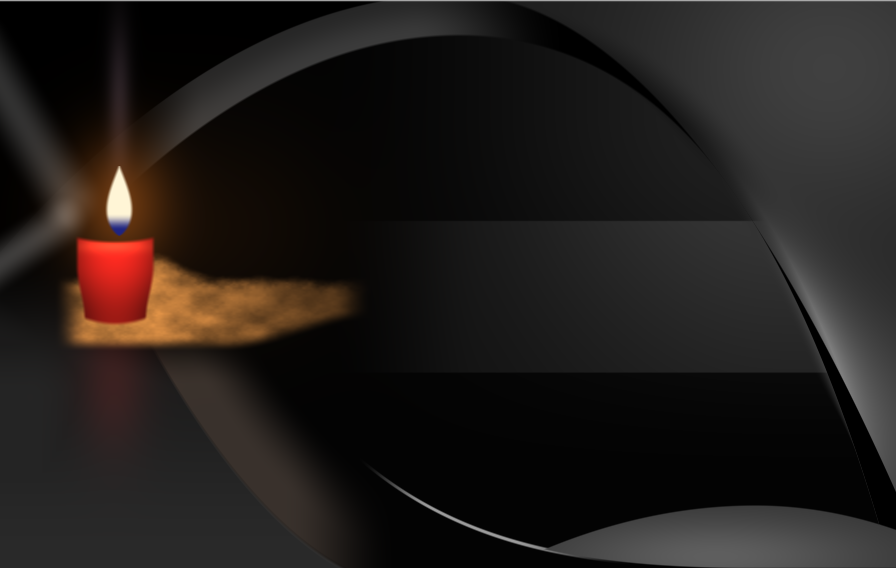
This background is drawn by a Shadertoy shader. Its source:

```glsl
// Draws a lit red candle on sand beside dark sweeping metallic ribbons.

const vec3 SAND = vec3(0.80, 0.52, 0.25);
const vec3 WAX = vec3(0.78, 0.13, 0.10);
const vec3 GLOW = vec3(0.85, 0.43, 0.10);

float hash(vec2 p) {
    return fract(sin(dot(p, vec2(127.1, 311.7))) * 43758.5);
}

float noise(vec2 p) {
    vec2 i = floor(p), f = fract(p);
    f = f * f * (3.0 - 2.0 * f);
    return mix(mix(hash(i), hash(i + vec2(1, 0)), f.x),
               mix(hash(i + vec2(0, 1)), hash(i + vec2(1, 1)), f.x), f.y);
}

float fbm(vec2 p) {
    float sum = 0.0, amp = 0.5;
    for (int i = 0; i < 4; i++) {
        sum += amp * noise(p);
        p *= 2.1;
        amp *= 0.5;
    }
    return sum;
}

// Soft step from 0 to 1 centred on d = 0
float edge(float d, float blur) { return smoothstep(-blur, blur, d); }

// 1 between lo and hi
float band(float v, float lo, float hi, float blur) {
    return edge(v - lo, blur) * edge(hi - v, blur);
}

// Elliptical gaussian spot
float spot(vec2 p, vec2 centre, vec2 size) {
    vec2 d = (p - centre) / size;
    return exp(-dot(d, d));
}

float segment(vec2 p, vec2 a, vec2 b) {
    vec2 ab = b - a;
    return length(p - a - ab * clamp(dot(p - a, ab) / dot(ab, ab), 0.0, 1.0));
}

// Heights of the sweeping curves
float innerArc(float x) {
    float d = x - 0.81, d2 = d * d;
    return 0.938 - d2 * (d < 0.0 ? 0.78 : 0.9 + 1.25 * d2);
}
float outerArc(float x) {
    float d = x - 0.80;
    return 1.01 - d * d * (d < 0.0 ? 0.71 : 1.45);
}
float lowerArc(float x) {
    float t = max(1.317 - x, 0.0);
    return t * t * (0.2 + 0.45 * t * t);
}
float tailArc(float x) {
    float t = max(0.75 - x, 0.0);
    return 1.85 * t * t - 0.04;
}

// Grey panels and ribbons
vec3 backdrop(vec2 p, float aa) {
    float inner = innerArc(p.x), outer = outerArc(p.x), low = lowerArc(p.x);
    float slope = (innerArc(p.x + 0.002) - inner) / 0.002;
    float d = (p.y - inner) / sqrt(1.0 + slope * slope);

    // Dark disc with its translucent strip
    float disc = 0.012 + 0.12 * smoothstep(0.55, 1.4, p.x) * smoothstep(0.15, 0.8, p.y);
    float strip = band(p.y, 0.344, 0.611, aa) * smoothstep(0.58, 0.85, p.x);
    disc += strip * mix(0.055, 0.10, smoothstep(0.7, 1.35, p.x));

    // Panel beyond the disc on the right, with the glossy ribbon on its rim
    float panel = 0.11 + 0.14 * spot(p, vec2(1.46, 0.88), vec2(0.34, 0.3));
    panel += 0.12 * spot(p, vec2(1.58, 0.2), vec2(0.14, 0.24));
    panel *= mix(1.0, smoothstep(-0.02, 0.07, d), 0.7 * smoothstep(0.5, 0.8, p.y));
    panel += 0.34 * exp(-abs(d - 0.022) / 0.045) * spot(p, vec2(1.47, 0.38), vec2(0.3, 0.21));
    float rim = mix(aa, 0.022, band(p.y, 0.28, 0.80, 0.08));
    float right = edge(d, rim) * step(0.81, p.x);
    float v = mix(disc, panel, right);

    // Upper ribbon turning into a black crescent
    float ribbon = band(p.y, inner, outer, 0.003) * smoothstep(0.22, 0.36, p.x);
    float sheen = 0.23 * (1.0 - smoothstep(0.72, 1.0, p.x));
    sheen *= 0.65 + 0.35 * smoothstep(outer, inner, p.y + 0.0001);
    v = mix(v, sheen, ribbon);
    v *= 1.0 - edge(p.y - outer, aa) * (1.0 - step(0.8, p.x));

    // Crossing streaks at the far left
    float streakA = segment(p, vec2(-0.04, 0.92), vec2(0.12, 0.65));
    float streakB = segment(p, vec2(-0.04, 0.51), vec2(0.11, 0.61));
    v += 0.19 * (1.0 - smoothstep(0.0, 0.065, streakA));
    v += 0.22 * (1.0 - smoothstep(0.0, 0.05, streakB));

    // Lower left panel and the tail ribbon
    float tail = tailArc(p.x);
    float corner = (0.09 + 0.06 * smoothstep(0.4, 0.0, p.y)) * smoothstep(0.52, 0.40, p.y + 0.3 * p.x);
    corner = max(corner, 0.13 * (1.0 - smoothstep(0.3, 0.55, p.y)) * (1.0 - smoothstep(0.05, 0.32, p.x)));
    v = mix(v, v + corner, edge(tail - p.y, 0.004) * (1.0 - step(0.75, p.x)));
    float across = clamp((p.y - tail) / max(low - tail, 0.01), 0.0, 1.0);
    float tailMask = edge(p.y - tail, 0.006) * (1.0 - smoothstep(0.50, 0.70, p.x));
    tailMask *= (1.0 - smoothstep(0.25, 0.95, across)) * (1.0 - smoothstep(0.32, 0.43, p.y));
    vec3 col = vec3(v) + vec3(0.21, 0.18, 0.16) * tailMask;

    // Bright hairline and the hill it flows into
    float shine = smoothstep(0.63, 0.76, p.x) * (1.0 - smoothstep(0.9, 1.12, p.x));
    col += 0.6 * shine * (1.0 - smoothstep(0.001, 0.005, abs(p.y - low)));
    float hx = p.x - 1.33;
    float top = 0.11 - hx * hx * (hx < 0.0 ? 0.56 : 0.7);
    float hill = edge(top - p.y, aa) * edge(p.y - low, aa) * step(0.93, p.x);
    float hillTone = 0.20 + 0.17 * spot(p, vec2(1.26, 0.02), vec2(0.28, 0.07));
    return mix(col, vec3(hillTone), hill);
}

// Sand, wax, flame and their light
vec3 candle(vec3 col, vec2 p, float aa) {
    col += GLOW * 0.42 * spot(p, vec2(0.21, 0.64), vec2(0.085, 0.11));
    col += GLOW * 0.08 * spot(p, vec2(0.34, 0.60), vec2(0.24, 0.18));
    col += vec3(0.15, 0.12, 0.14) * spot(p, vec2(0.21, 0.83), vec2(0.02, 0.13));
    col += vec3(0.12, 0.02, 0.02) * spot(p, vec2(0.20, 0.33), vec2(0.06, 0.12));

    float grain = fbm(p * vec2(22.0, 34.0));
    float top = 0.50 + 0.045 * spot(vec2(p.x), vec2(0.27), vec2(0.1)) + 0.02 * (grain - 0.4);
    float bottom = 0.395 + 0.055 * smoothstep(0.40, 0.66, p.x);
    float sand = band(p.y, bottom, top, 0.014) * band(p.x, 0.13, 0.62, 0.035);
    float lit = mix(1.0, 0.42, smoothstep(0.25, 0.62, p.x)) * (0.55 + 0.75 * grain);
    col = mix(col, SAND * lit, sand);

    float halfWidth = mix(0.054, 0.067, smoothstep(0.44, 0.53, p.y));
    float x = (p.x - 0.203) / halfWidth;
    float wax = edge(1.0 - abs(x), 0.07) * band(p.y, 0.43 + 0.01 * x * x, 0.573 + 0.008 * x * x, 0.005);
    vec3 waxTone = WAX * (1.12 - 0.4 * x * x) * mix(0.7, 1.15, smoothstep(0.43, 0.56, p.y));
    waxTone += vec3(0.25, 0.16, 0.08) * spot(p, vec2(0.20, 0.567), vec2(0.06, 0.012));
    col = mix(col, waxTone, wax);

    float t = clamp((p.y - 0.585) / 0.123, 0.0, 1.0);
    float flame = edge(0.022 * sin(3.1416 * pow(t, 0.7)) - abs(p.x - 0.21), 0.004);
    vec3 flameTone = mix(vec3(0.12, 0.14, 0.50), vec3(1.0, 0.96, 0.84), smoothstep(0.08, 0.32, t));
    return mix(col, flameTone, flame * step(0.001, t) * step(t, 0.999));
}

void mainImage(out vec4 fragColor, in vec2 fragCoord) {
    vec2 p = fragCoord / iResolution.y;
    float aa = 1.0 / iResolution.y;
    vec3 col = candle(backdrop(p, aa), p, aa);
    col = mix(col, vec3(0.7), edge(p.y - 0.998, aa));
    fragColor = vec4(clamp(col, 0.0, 1.0), 1.0);
}
```
